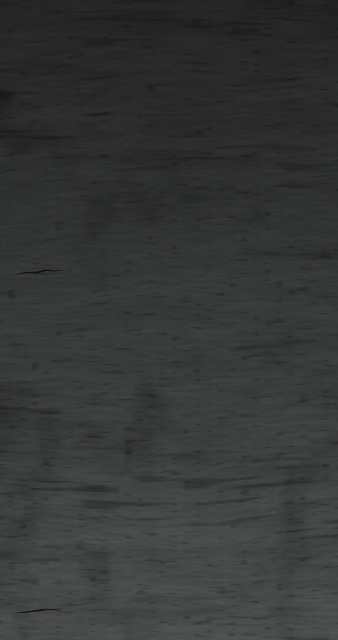
Give the GLSL for this texture, as a Shadertoy shader.

```glsl
// Dark stained wood with fine horizontal grain, fading from black-grey to grey.

float hash(vec2 p) {
    return fract(sin(dot(p, vec2(12.9898, 78.233))) * 43758.5453);
}

float noise(vec2 p) {
    vec2 i = floor(p), f = fract(p);
    f = f * f * (3.0 - 2.0 * f);
    return mix(mix(hash(i), hash(i + vec2(1, 0)), f.x),
               mix(hash(i + vec2(0, 1)), hash(i + vec2(1, 1)), f.x), f.y);
}

float fbm(vec2 p) {
    float sum = 0.0, amp = 0.5;
    for (int i = 0; i < 4; i++) {
        sum += amp * noise(p);
        p = p * 2.03 + vec2(17.3, 9.1);
        amp *= 0.5;
    }
    return sum / 0.9375;
}

// Thin dark pores: only the peaks of stretched noise
float pores(vec2 p, vec2 scale, float level) {
    return smoothstep(level, 1.0, noise(p * scale));
}

// Tapered split in the wood, slightly tilted
float crack(vec2 p, vec2 center) {
    vec2 d = p - center;
    d.y -= 0.1 * d.x + 0.003 * (noise(vec2(p.x * 70.0, center.y * 9.0)) - 0.5);
    float taper = max(0.0, 1.0 - abs(d.x) / 0.045);
    float halfWidth = 0.0014 * taper;
    return smoothstep(halfWidth + 0.001, halfWidth - 0.0005, abs(d.y))
         * smoothstep(0.0, 0.4, taper);
}

void mainImage(out vec4 fragColor, in vec2 fragCoord) {
    vec2 p = fragCoord / iResolution.y;

    // Bend the grain gently so fibres drift up and down
    vec2 g = p;
    g.y += 0.03 * (fbm(p * vec2(3.5, 5.0) + 4.0) - 0.5) - 0.02 * p.x;

    // Vertical fade
    float shade = mix(0.292, 0.139, smoothstep(-0.15, 1.15, p.y) * 0.4 + p.y * 0.6);

    // Soft stains and wide bands
    float stain = fbm(p * vec2(9.0, 7.0) + 31.0) - 0.5;
    float band = fbm(g * vec2(4.0, 38.0) + 11.0) - 0.5;
    float smudge = smoothstep(0.56, 0.8, fbm(p * vec2(13.0, 9.0) + 57.0));
    float tone = 1.0 + 0.10 * stain + 0.16 * band - 0.14 * smudge;

    // Fibres at two widths plus a fine tooth
    tone += 0.11 * (noise(g * vec2(26.0, 210.0)) - 0.5);
    tone += 0.10 * (noise(g * vec2(75.0, 400.0) + 5.0) - 0.5);
    tone += 0.05 * (noise(p * vec2(380.0, 480.0)) - 0.5);

    // Short pores everywhere, long dark streaks in clusters
    float cluster = smoothstep(0.45, 0.7, fbm(g * vec2(3.0, 14.0) + 73.0));
    tone -= 0.20 * pores(g, vec2(55.0, 260.0), 0.72);
    tone -= 0.26 * cluster * pores(g + 3.0, vec2(13.0, 170.0), 0.6);
    tone -= 0.10 * cluster * pores(g + 8.0, vec2(7.0, 60.0), 0.4);

    // The same split returns with each repeat of the board
    float split = 0.0;
    for (int i = 0; i < 2; i++) {
        split = max(split, crack(p, vec2(0.06, 0.046 + 0.529 * float(i))));
    }
    tone *= 1.0 - 0.7 * split;

    vec3 color = shade * (tone + 0.035) * vec3(0.98, 1.008, 1.0);
    fragColor = vec4(color, 1.0);
}
```
